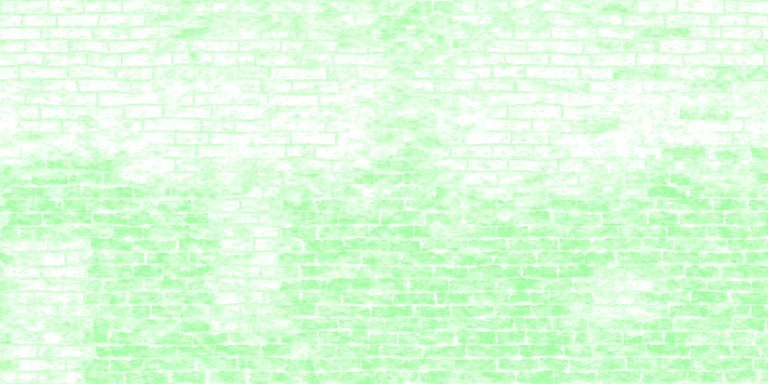
Reproduce this texture procedurally as a Shadertoy shader.

```glsl
const float COURSES = 29.0;          // brick rows down the wall
const float BRICKS = 18.0;           // bricks along each row
const float JOINT_HALF = 0.0027;     // half the mortar width, canvas heights
const float JOINT_SOFT = 0.0016;
const float JOINT_JITTER = 0.42;     // share of a brick length
const float WOBBLE = 0.009;          // unevenness of the courses
const float BARE_TONE = 0.77;        // exposed brick
const float LIMED_TONE = 0.03;       // whitewashed brick
const float BARE_JOINT = 0.20;
const float LIMED_JOINT = 0.50;
const float GRAIN = 0.85;            // strength of the coarse grain
const float SPECKLE = 0.42;          // strength of the finest grain
const float FLAKING = 1.7;           // raggedness of the whitewash
const vec3 PALE = vec3(0.995, 1.0, 0.995);
const vec3 GREEN = vec3(0.64, 1.0, 0.64);

// Whitewashed panels: centre, half size
const vec4 PANELS[3] = vec4[3](
    vec4(0.645, 0.335, 0.095, 0.195),
    vec4(0.120, 0.180, 0.105, 0.200),
    vec4(1.620, 0.230, 0.085, 0.065));

// Stains through the upper whitewash: centre, radii
const vec4 STAINS[3] = vec4[3](
    vec4(1.07, 0.70, 0.11, 0.36),
    vec4(0.47, 0.97, 0.10, 0.17),
    vec4(0.95, 0.97, 0.50, 0.12));

float hash(vec2 p) {
    return fract(sin(dot(p, vec2(127.1, 311.7))) * 43758.5);
}

float noise(vec2 p) {
    vec2 i = floor(p), f = fract(p);
    f = f * f * (3.0 - 2.0 * f);
    return mix(mix(hash(i), hash(i + vec2(1, 0)), f.x),
               mix(hash(i + vec2(0, 1)), hash(i + vec2(1, 1)), f.x), f.y);
}

float fbm(vec2 p) {
    float sum = 0.0, amp = 0.53;
    for (int i = 0; i < 4; i++) {
        sum += amp * noise(p);
        p = p * 2.03 + 17.3;
        amp *= 0.52;
    }
    return sum;
}

// Position of the joint to the left of a brick, in brick lengths
float jointAt(float brick, float row) {
    float shift = 0.5 * mod(row, 2.0);
    return brick + shift + JOINT_JITTER * (hash(vec2(mod(brick, BRICKS), row)) - 0.5);
}

// Distance to the nearest joint; also gives the brick index and its centre
float brickWall(vec2 p, out vec2 id, out vec2 centre) {
    vec2 size = vec2(2.0 / BRICKS, 1.0 / COURSES);
    vec2 g = p / size;
    float row = floor(g.y);
    float brick = floor(g.x);
    if (g.x < jointAt(brick, row)) brick -= 1.0;
    if (g.x >= jointAt(brick + 1.0, row)) brick += 1.0;
    float left = jointAt(brick, row), right = jointAt(brick + 1.0, row);
    id = vec2(mod(brick, BRICKS), row);
    centre = vec2(0.5 * (left + right), row + 0.5) * size;
    float side = min(g.x - left, right - g.x) * size.x;
    float bed = (0.5 - abs(fract(g.y) - 0.5)) * size.y;
    return min(side, bed);
}

// Amount of whitewash, 0 bare to 1 covered
float whitewash(vec2 p, vec2 id, vec2 centre, float rough) {
    float cloud = fbm(p * 5.0 + 3.0) - 0.5;
    float lime = 1.15 * smoothstep(0.44, 0.68, p.y + 0.30 * cloud);
    for (int i = 0; i < 3; i++) {
        vec2 r = (p - STAINS[i].xy) / STAINS[i].zw;
        lime -= 0.55 * exp(-dot(r, r)) * smoothstep(0.4, 0.6, p.y);
    }
    // Scattered bare bricks at the upper right
    float bare = step(0.80, hash(id + 41.0)) * smoothstep(1.35, 1.55, p.x);
    lime -= 0.75 * bare * step(0.58, centre.y);
    // Panels step along the brick ends
    vec2 snapped = mix(p, centre, 0.55);
    for (int i = 0; i < 3; i++) {
        vec2 d = abs(snapped - PANELS[i].xy) - PANELS[i].zw;
        float edge = max(d.x, d.y) + 0.10 * (rough - 0.5);
        lime = max(lime, 0.85 * (1.0 - smoothstep(-0.02, 0.02, edge)));
    }
    return clamp(lime + FLAKING * (rough - 0.5), 0.0, 1.0);
}

void mainImage(out vec4 fragColor, in vec2 fragCoord) {
    vec2 p = fragCoord / iResolution.xy * vec2(2.0, 1.0);
    float pixel = 1.0 / iResolution.y;

    // Surface texture, stretched along the courses
    float rough = fbm(p * vec2(22.0, 42.0));
    float grain = fbm(p * vec2(48.0, 85.0) + 9.0);
    float speckle = noise(p * vec2(150.0, 210.0) + 3.0) - 0.5;
    float crack = 1.0 - smoothstep(0.0, 0.05, abs(fbm(p * vec2(28.0, 64.0) + 31.0) - 0.5));

    // Uneven masonry
    vec2 bend = vec2(noise(p * 28.0), noise(p * vec2(14.0, 22.0) + 5.0)) - 0.5;
    vec2 id, centre;
    float d = brickWall(p + WOBBLE * bend, id, centre);
    d += 0.008 * (grain - 0.5);
    float joint = 1.0 - smoothstep(JOINT_HALF - JOINT_SOFT, JOINT_HALF + JOINT_SOFT + 0.5 * pixel, d);
    float buried = smoothstep(0.48, 0.62, p.y) * (1.0 - smoothstep(0.76, 0.86, p.y));
    joint *= smoothstep(0.20, 0.50, fbm(p * 13.0 + 23.0) + 0.2 - 0.32 * buried);

    // Brick and mortar tones with wear
    float lime = whitewash(p, id, centre, rough);
    float texture_ = GRAIN * (grain - 0.5) + SPECKLE * speckle;
    float brick = mix(BARE_TONE, LIMED_TONE, lime) + 0.16 * (hash(id) - 0.5);
    brick += texture_ + crack * mix(-0.32, 0.16, lime);
    float mortar = mix(BARE_JOINT, LIMED_JOINT, lime) + 0.7 * texture_;
    float tone = clamp(mix(brick, mortar, joint), 0.0, 1.0);

    fragColor = vec4(mix(PALE, GREEN, tone), 1.0);
}
```
